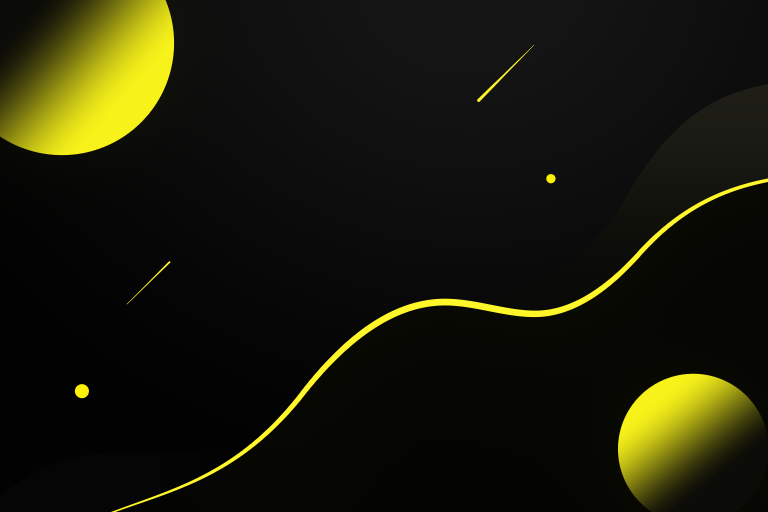
This background is drawn by a Shadertoy shader. Its source:

```glsl
// Dark backdrop with faint hills, a swelling yellow ribbon, two shaded discs,
// small dots and tapered streaks. Curves are chained cubic Hermite spans and
// every shape is a distance test, in units of the canvas height.

#define YELLOW vec3(1.0, 0.97, 0.16)
#define DOT_YELLOW vec3(1.0, 0.94, 0.02)
#define DISC_LIGHT vec3(0.97, 0.95, 0.10)
#define DISC_DARK vec3(0.045, 0.045, 0.03)
#define BAND_LIGHT vec3(0.118, 0.118, 0.092)
#define RIBBON_MAX 0.0066
#define ASPECT 1.5

// Cubic span from a to b (position, height) with end slopes m.
float span(float x, vec2 a, vec2 b, vec2 m) {
    float w = b.x - a.x;
    float t = clamp((x - a.x) / w, 0.0, 1.0);
    float s = 1.0 - t;
    return mix(a.y, b.y, t * t * (3.0 - 2.0 * t))
         + w * t * s * (m.x * s - m.y * t);
}

float ribbonHeight(float x) {
    vec2 start = vec2(0.221, 0.0), climb = vec2(0.586, 0.225);
    vec2 crest = vec2(0.869, 0.410), dip = vec2(1.045, 0.387);
    vec2 rise = vec2(1.25, 0.506), end = vec2(1.5, 0.648);
    if (x < climb.x) return span(x, start, climb, vec2(0.37, 1.25))
                          + 0.37 * min(x - start.x, 0.0);
    if (x < crest.x) return span(x, climb, crest, vec2(1.30, 0.0));
    if (x < dip.x) return span(x, crest, dip, vec2(0.0));
    if (x < rise.x) return span(x, dip, rise, vec2(0.0, 1.12));
    return span(x, rise, end, vec2(1.10, 0.2));
}

float bandHeight(float x) {
    vec2 mid = vec2(1.221, 0.611);
    return x < mid.x ? span(x, vec2(0.879, 0.414), mid, vec2(0.05, 1.6))
                     : span(x, mid, vec2(1.5, 0.836), vec2(1.8, 0.2));
}

// Coverage of a signed distance, smoothed over one pixel.
float cover(float d) {
    return clamp(0.5 - d * iResolution.y, 0.0, 1.0);
}

// Disc lit along a direction; ramp holds the dark and bright limits in radii.
void disc(inout vec3 col, vec2 p, vec2 center, float radius, vec2 dir, vec2 ramp) {
    vec2 q = p - center;
    float d = length(q) - radius;
    float lit = smoothstep(ramp.x, ramp.y, dot(q, normalize(dir)) / radius);
    col += vec3(0.018, 0.018, 0.002) * exp(-max(d, 0.0) * 22.0);
    col = mix(col, mix(DISC_DARK, DISC_LIGHT, lit), cover(d));
}

// Streak with half width w.x at a and w.y at b.
void streak(inout vec3 col, vec2 p, vec2 a, vec2 b, vec2 w) {
    vec2 ab = b - a;
    float t = clamp(dot(p - a, ab) / dot(ab, ab), 0.0, 1.0);
    float d = length(p - a - ab * t) - mix(w.x, w.y, t);
    col = mix(col, YELLOW, cover(d));
}

void mainImage(out vec4 fragColor, in vec2 fragCoord) {
    vec2 p = fragCoord / iResolution.xy * vec2(ASPECT, 1.0);

    // Backdrop: soft grey light from the upper middle
    float away = length((p - vec2(0.92, 1.05)) * vec2(0.85, 1.0));
    vec3 col = vec3(mix(0.084, 0.008, smoothstep(0.0, 1.05, away)));

    // Faint hill in the lower left
    float hill = span(p.x, vec2(0.0, 0.029), vec2(0.47, 0.121), vec2(0.9, 0.2));
    col += 0.011 * cover(p.y - hill) * smoothstep(0.55, 0.25, p.x);

    // Translucent band behind the ribbon
    vec3 band = mix(vec3(0.036, 0.038, 0.022), BAND_LIGHT, smoothstep(0.40, 0.84, p.y));
    float bandFade = smoothstep(0.86, 1.06, p.x);
    col = mix(col, band, cover(p.y - bandHeight(p.x)) * bandFade);

    // Shade under the ribbon, faintly yellow near its edge
    float h = ribbonHeight(p.x);
    float e = 0.002;
    float slope = (ribbonHeight(p.x + e) - ribbonHeight(p.x - e)) / (2.0 * e);
    float d = (p.y - h) / sqrt(1.0 + slope * slope);
    vec3 under = vec3(0.014, 0.014, 0.010)
               + vec3(0.024, 0.026, 0.004) * exp(min(d, 0.0) * 7.0) * smoothstep(0.2, 0.8, p.x);
    col = mix(col, under, cover(d));

    // Ribbon, thickest at its crest
    float swell = smoothstep(0.1, 0.85, p.x) * (1.0 - 0.58 * smoothstep(0.95, 1.5, p.x));
    float halfWidth = mix(0.0011, RIBBON_MAX, swell);
    col = mix(col, YELLOW, cover(abs(d) - halfWidth));

    // Large and small shaded discs
    disc(col, p, vec2(0.121, 0.916), 0.219, vec2(0.75, -0.66), vec2(-0.42, 0.78));
    disc(col, p, vec2(1.354, 0.123), 0.147, vec2(-0.62, 0.78), vec2(-0.55, 0.85));

    // Dots
    col = mix(col, DOT_YELLOW, cover(length(p - vec2(1.076, 0.651)) - 0.009));
    col = mix(col, DOT_YELLOW, cover(length(p - vec2(0.160, 0.236)) - 0.0137));

    // Tapered streaks
    streak(col, p, vec2(0.935, 0.804), vec2(1.043, 0.912), vec2(0.0031, 0.0002));
    streak(col, p, vec2(0.248, 0.406), vec2(0.331, 0.488), vec2(0.0004, 0.0017));

    fragColor = vec4(col, 1.0);
}
```
